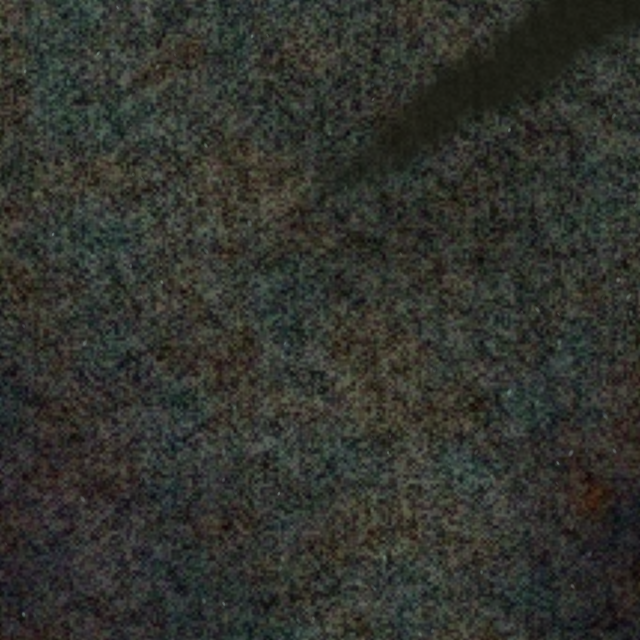
This texture is drawn by a three.js fragment shader. Its source:

```glsl
varying vec2 vUv;

const vec3 STONE_TINT = vec3(0.97, 1.03, 0.92);
const vec3 BAND_COLOR = vec3(0.112, 0.115, 0.082);
const vec3 TEAL_SHIFT = vec3(-0.024, 0.010, 0.014);
const vec3 RUST_SHIFT = vec3(0.024, -0.002, -0.022);
const vec3 PLUM_SHIFT = vec3(0.008, -0.010, 0.020);
const vec3 SPARK_COLOR = vec3(0.36, 0.41, 0.41);

const float BASE_LIGHT = 0.196;
const float FINE_FREQ = 215.0;
const float GRAIN_FREQ = 125.0;
const float CLUMP_FREQ = 48.0;
const float GRAIN_CONTRAST = 0.27;
const float CHROMA_FREQ = 85.0;
const float CHROMA_CONTRAST = 0.045;
const float SPARK_CELLS = 42.0;
const float SPARK_CHANCE = 0.07;

const vec2 BAND_START = vec2(0.53, 0.71);
const vec2 BAND_END = vec2(0.96, 1.01);
const float BAND_THIN = 0.022;
const float BAND_WIDE = 0.070;

float hash(vec2 p) {
  return fract(sin(dot(p, vec2(127.1, 311.7))) * 43758.5453);
}

float noise(vec2 p) {
  vec2 cell = floor(p);
  vec2 f = fract(p);
  f = f * f * (3.0 - 2.0 * f);
  float low = mix(hash(cell), hash(cell + vec2(1.0, 0.0)), f.x);
  float high = mix(hash(cell + vec2(0.0, 1.0)), hash(cell + vec2(1.0, 1.0)), f.x);
  return mix(low, high, f.y);
}

float fbm(vec2 p) {
  float sum = 0.0;
  float weight = 0.5;
  for (int i = 0; i < 4; i++) {
    sum += weight * noise(p);
    p = mat2(1.6, 1.2, -1.2, 1.6) * p + 17.3;
    weight *= 0.5;
  }
  return sum / 0.9375;
}

// Soft round pool of light or shade
float pool(vec2 p, vec2 center, vec2 size) {
  vec2 d = (p - center) / size;
  return exp(-dot(d, d));
}

// Smooth dark diagonal band, widening toward its upper end
float bandMask(vec2 p) {
  vec2 axis = BAND_END - BAND_START;
  float along = clamp(dot(p - BAND_START, axis) / dot(axis, axis), 0.0, 1.0);
  float dist = length(p - BAND_START - axis * along);
  dist += 0.05 * (fbm(p * 22.0) - 0.5);
  float width = mix(BAND_THIN, BAND_WIDE, along);
  float fade = mix(0.6, 1.0, smoothstep(0.0, 0.4, along));
  return fade * (1.0 - smoothstep(width - 0.022, width + 0.026, dist));
}

// Sparse bright upright flecks
float sparks(vec2 p) {
  vec2 grid = p * SPARK_CELLS;
  vec2 cell = floor(grid);
  vec2 center = 0.25 + 0.5 * vec2(hash(cell + 3.1), hash(cell + 8.7));
  vec2 d = fract(grid) - center;
  d.x += d.y * (hash(cell + 5.3) - 0.5);
  float radius = mix(0.07, 0.14, hash(cell + 2.9));
  float dot1 = 1.0 - smoothstep(0.3 * radius, 1.6 * radius, length(d * vec2(1.0, 0.7)));
  float strength = mix(0.25, 1.0, pow(hash(cell + 6.1), 2.0));
  return dot1 * strength * step(hash(cell + 11.9), SPARK_CHANCE);
}

void main() {
  vec2 p = vUv;

  // Broad uneven lighting
  float corner = pool(p, vec2(1.0, 0.17), vec2(0.20, 0.24));
  float lowLeft = pool(p, vec2(0.08, 0.18), vec2(0.28, 0.26));
  float light = BASE_LIGHT;
  light += 0.034 * pool(p, vec2(0.15, 0.80), vec2(0.36, 0.34));
  light += 0.030 * pool(p, vec2(0.62, 0.22), vec2(0.24, 0.30));
  light -= 0.024 * pool(p, vec2(0.56, 0.58), vec2(0.18, 0.12));
  light -= 0.080 * corner + 0.026 * lowLeft;
  light += 0.090 * (fbm(p * 6.0 + 4.0) - 0.5);

  // Granular surface
  float grain = 0.50 * (noise(p * GRAIN_FREQ) - 0.5)
              + 0.55 * (noise(p * FINE_FREQ + 31.0) - 0.5)
              + 0.28 * (noise(p * CLUMP_FREQ + 57.0) - 0.5);
  light += GRAIN_CONTRAST * grain * clamp(light / BASE_LIGHT, 0.5, 1.2);
  vec3 color = STONE_TINT * light;

  // Mottled tints and coloured grains
  float hue = fbm(p * 11.0 + 23.0);
  color += TEAL_SHIFT * smoothstep(0.50, 0.75, hue);
  color += RUST_SHIFT * smoothstep(0.50, 0.25, hue);
  color += PLUM_SHIFT * (0.8 * corner + lowLeft);
  color += RUST_SHIFT * 2.2 * pool(p, vec2(0.925, 0.22), vec2(0.035, 0.025));
  vec2 q = p * CHROMA_FREQ;
  vec3 chroma = vec3(noise(q + 7.0), noise(q + 41.0), noise(q + 83.0)) - 0.5;
  color += CHROMA_CONTRAST * (chroma - dot(chroma, vec3(0.3333)));

  // Band covers the grain, flecks gather along its lower side
  float band = bandMask(p);
  color = mix(color, BAND_COLOR + 0.04 * grain, 0.93 * band);
  float rim = pool(p, vec2(0.80, 0.79), vec2(0.24, 0.13));
  color += SPARK_COLOR * sparks(p) * (0.55 + 0.45 * rim) * (1.0 - band);

  gl_FragColor = vec4(clamp(color, 0.02, 1.0), 1.0);
}
```
